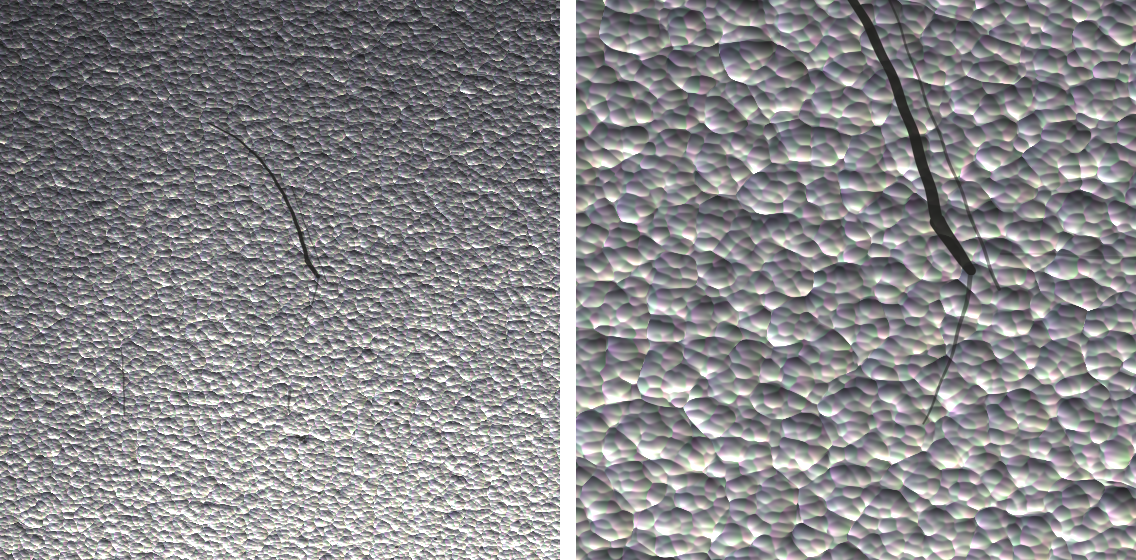
Left, the full canvas; right, a detail of the centre.
Write a WebGL 1 fragment shader that draws this texture.

```glsl
precision highp float;
// Grey crinkled sheet under raking light, dark above and bright below, with a stray hair.
// Relief is the slope of smooth cellular bumps in three sizes, lit per colour channel;
// the hair, scratches and specks are distance masks laid over it.

#define GRAIN 92.0      // medium bumps across the canvas
#define STRETCH 1.2     // how much wider than tall the bumps are
#define TILT 0.1        // downward slant of the bumps, radians
#define FACET 7.5       // sharpness of the creases between bumps
#define CONTRAST 1.0    // strength of the relief
#define LIGHT_ANGLE 0.12 // light direction from vertical, radians
#define CHROMA 0.1      // spread of the red, green and blue lights
#define SPECKLE 0.22    // strength of the fine coloured flecks
#define TONE_TOP 0.29
#define TONE_BOTTOM 0.72
#define SPECKS 9

uniform vec2 u_resolution;

vec2 hash2(vec2 cell) {
  vec3 h = fract(cell.xyx * vec3(0.1031, 0.1030, 0.0973));
  h += dot(h, h.yzx + 33.33);
  return fract((h.xx + h.yz) * h.zy);
}

// Slope of a field of soft cellular bumps: weighted offset to nearby centres.
vec2 bumpSlope(vec2 p) {
  vec2 cell = floor(p), f = fract(p), sum = vec2(0.0);
  float total = 0.0001;
  for (int j = -1; j <= 1; j++) {
    for (int i = -1; i <= 1; i++) {
      vec2 o = vec2(float(i), float(j));
      vec2 r = o + hash2(cell + o + 37.0) - f;
      float w = exp(-FACET * dot(r, r));
      sum += w * r;
      total += w;
    }
  }
  return sum / total;
}

// Slow layered sines for uneven brightness.
float mottle(vec2 p) {
  return (sin(p.x * 9.0 + 3.0 * sin(p.y * 7.0))
        + sin(p.y * 19.0 - p.x * 8.0 + 2.0 * sin(p.x * 13.0))
        + sin(p.x * 31.0 + p.y * 37.0 + 2.0 * sin(p.y * 23.0))) / 3.0;
}

// Mask of a tapering curve from a to c, bent towards b.
float stroke(vec2 p, vec2 a, vec2 b, vec2 c, float startWidth, float endWidth) {
  float pixel = 1.0 / u_resolution.y;
  float edge = 1.0;
  vec2 from = a;
  for (int i = 1; i <= 20; i++) {
    float t = float(i) / 20.0;
    vec2 to = mix(mix(a, b, t), mix(b, c, t), t);
    vec2 s = to - from;
    float k = clamp(dot(p - from, s) / dot(s, s), 0.0, 1.0);
    float along = t + (k - 1.0) / 20.0;
    edge = min(edge, length(p - from - s * k) - mix(startWidth, endWidth, along));
    from = to;
  }
  return 1.0 - smoothstep(-0.7 * pixel, 0.9 * pixel, edge);
}

float specks(vec2 p) {
  float mask = 0.0;
  for (int i = 0; i < SPECKS; i++) {
    vec2 h = hash2(vec2(float(i) * 7.0 + 3.0, 11.0));
    vec2 centre = vec2(0.46, 0.02) + h * vec2(0.46, 0.28);
    if (i < 4) centre = vec2(0.522, 0.203) + h * vec2(0.026, 0.02);
    float radius = mix(0.003, 0.006, h.y);
    vec2 d = (p - centre) * vec2(0.8, 1.2);
    mask = max(mask, 1.0 - smoothstep(radius * 0.4, radius, length(d)));
  }
  return mask;
}

void main() {
  vec2 p = gl_FragCoord.xy / u_resolution.y;

  // Relief in three sizes, the larger bumps bending the smaller
  float c = cos(TILT), s = sin(TILT);
  vec2 q = mat2(c, s, -s, c) * p * vec2(1.0, STRETCH) * GRAIN;
  vec2 large = bumpSlope(q * 0.43 + 19.0);
  vec2 medium = bumpSlope(q + 0.9 * large);
  vec2 small = bumpSlope(q * 1.9 + 0.8 * medium + 53.0);
  vec2 slope = medium + 0.5 * large + 0.65 * small;
  vec3 angle = LIGHT_ANGLE + CHROMA * vec3(-0.7, -0.4, 1.0);
  vec3 shade = slope.x * sin(angle) + slope.y * cos(angle);

  // Broad light falloff
  float tone = mix(TONE_BOTTOM, TONE_TOP, clamp(p.y, 0.0, 1.0));
  tone *= mix(0.84, 1.03, smoothstep(0.0, 0.4, p.x));
  tone *= 1.0 + 0.05 * mottle(p);
  vec3 color = tone * exp(CONTRAST * shade);
  color *= 1.0 + SPECKLE * small.x * vec3(1.0, -0.6, 0.2);
  color *= mix(vec3(0.99, 0.99, 1.06), vec3(1.01, 1.0, 0.97),
               smoothstep(0.3, 0.85, color.g));

  // Hair with its thick end, thin companion and tail
  vec2 w = p + 0.0005 * sin(p.yx * vec2(190.0, 130.0));
  vec2 knot = vec2(0.549, 0.535), tip = vec2(0.569, 0.505);
  float hair = stroke(w, vec2(0.371, 0.78), vec2(0.502, 0.73), knot, 0.001, 0.0035);
  hair = max(hair, stroke(w, knot, vec2(0.556, 0.521), tip, 0.0046, 0.0028));
  float fine = stroke(w, vec2(0.52, 0.667), vec2(0.555, 0.57), vec2(0.585, 0.495), 0.0006, 0.001);
  fine = max(fine, stroke(w, tip, vec2(0.562, 0.46), vec2(0.54, 0.415), 0.0014, 0.0005));

  // Scratches and a faint crease
  fine = max(fine, stroke(w, vec2(0.217, 0.378), vec2(0.222, 0.32), vec2(0.222, 0.258), 0.0008, 0.0014));
  fine = max(fine, stroke(w, vec2(0.518, 0.3), vec2(0.513, 0.28), vec2(0.518, 0.26), 0.0028, 0.0008));
  float crease = stroke(w, vec2(0.586, 0.516), vec2(0.78, 0.51), vec2(1.01, 0.478), 0.0006, 0.002);
  float glint = stroke(w, vec2(0.846, 0.417), vec2(0.87, 0.405), vec2(0.896, 0.39), 0.0005, 0.0014);

  vec3 ink = vec3(0.13, 0.13, 0.12);
  color *= 1.0 - 0.2 * crease;
  color = mix(color, vec3(0.88, 0.87, 0.84), 0.6 * glint);
  color = mix(color, ink, max(0.92 * hair, max(0.55 * fine, 0.75 * specks(p))));
  gl_FragColor = vec4(clamp(color, 0.0, 1.0), 1.0);
}
```
